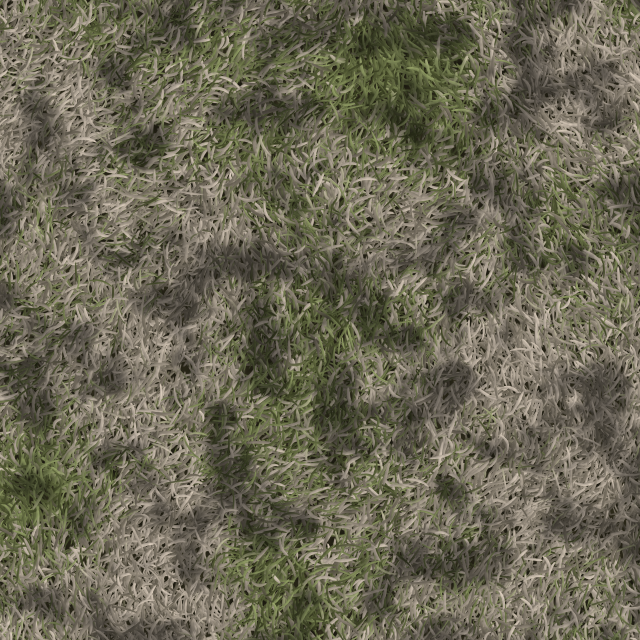
A WebGL 1 fragment shader for this texture:

```glsl
precision highp float;

uniform vec2 u_resolution;

#define LAYERS 18
#define CELLS 40.0
#define BLADE_WIDTH 0.078
#define BLADE_SOFTNESS 0.045
#define BEND 0.5
#define LEAN_FLOW 2.4
#define LEAN_SPREAD 1.7
#define DRYNESS 0.56

const vec3 SOIL = vec3(0.14, 0.13, 0.08);
const vec3 STRAW_DARK = vec3(0.28, 0.26, 0.21);
const vec3 STRAW_PALE = vec3(0.71, 0.665, 0.61);
const vec3 GREEN_DARK = vec3(0.15, 0.165, 0.07);
const vec3 GREEN_PALE = vec3(0.49, 0.53, 0.34);

float hash(vec2 p) {
  vec3 h = fract(vec3(p.xyx) * 0.1031);
  h += dot(h, h.yzx + 33.33);
  return fract((h.x + h.y) * h.z);
}

vec4 hash4(vec2 p) {
  vec4 h = fract(p.xyxy * vec4(0.1031, 0.1030, 0.0973, 0.1099));
  h += dot(h, h.wzxy + 33.33);
  return fract((h.xxyz + h.yzzw) * h.zywx);
}

float noise(vec2 p) {
  vec2 i = floor(p);
  vec2 f = fract(p);
  f = f * f * (3.0 - 2.0 * f);
  return mix(mix(hash(i), hash(i + vec2(1.0, 0.0)), f.x),
             mix(hash(i + vec2(0.0, 1.0)), hash(i + vec2(1.0, 1.0)), f.x), f.y);
}

float fbm(vec2 p) {
  float sum = 0.0;
  float weight = 0.5;
  for (int i = 0; i < 4; i++) {
    sum += weight * noise(p);
    p = mat2(1.6, 1.2, -1.2, 1.6) * p + 7.3;
    weight *= 0.5;
  }
  return sum / 0.9375;
}

// Curved tapering blade: x = coverage, y = position across, z = position along
vec3 blade(vec2 q, float angle, float halfLength, float bend, float width) {
  vec2 axis = vec2(sin(angle), cos(angle));
  float along = dot(q, axis) / halfLength;
  float across = dot(q, vec2(axis.y, -axis.x)) - bend * along * along;
  float taper = width * (1.0 - 0.6 * along * along);
  float side = 1.0 - smoothstep(-BLADE_SOFTNESS, BLADE_SOFTNESS, abs(across) - taper);
  float ends = 1.0 - smoothstep(0.75, 1.0, abs(along));
  return vec3(side * ends, clamp(across / width, -1.0, 1.0), along);
}

void main() {
  vec2 uv = gl_FragCoord.xy / min(u_resolution.x, u_resolution.y);

  // Patches of dry and living grass, direction of growth, shaded hollows
  float dryPatch = DRYNESS + 1.3 * (fbm(uv * 5.0 + 3.7) - 0.5);
  float flow = (noise(uv * 4.5 + 21.0) - 0.5) * LEAN_FLOW + 0.15;
  float hollow = smoothstep(0.25, 0.6, fbm(uv * 17.0 + 40.0));
  float light = mix(0.6, 1.06, hollow);

  vec3 color = SOIL * (0.7 + 0.6 * noise(uv * 90.0));

  // Blades stacked from the shaded floor to the lit top
  for (int layer = 0; layer < LAYERS; layer++) {
    float level = float(layer);
    float height = level / float(LAYERS - 1);
    vec2 p = uv * CELLS + level * vec2(0.37, 0.71) + 5.0;
    vec2 cell = floor(p);
    for (int y = -1; y <= 1; y++) {
      for (int x = -1; x <= 1; x++) {
        vec2 id = cell + vec2(float(x), float(y));
        vec4 shape = hash4(id + level * 61.7);
        vec4 look = hash4(id + level * 37.3 + 211.0);

        float angle = flow + (shape.z + look.w - 1.0) * LEAN_SPREAD;
        float halfLength = mix(0.4, 0.92, shape.w);
        float bend = (look.x - 0.5) * BEND;
        float width = BLADE_WIDTH * mix(0.65, 1.3, look.y);
        vec3 b = blade(p - id - shape.xy, angle, halfLength, bend, width);

        float tone = 0.78 * look.z + 0.28 * height;
        float dry = smoothstep(-0.12, 0.12, dryPatch - 0.5 + (look.y - 0.5) * 0.6);
        vec3 tint = mix(mix(GREEN_DARK, GREEN_PALE, tone),
                        mix(STRAW_DARK, STRAW_PALE, tone), dry);
        tint *= 1.0 + 0.1 * b.y + 0.08 * b.z;
        color = mix(color, tint * light, b.x);
      }
    }
  }

  // Fine uneven grain
  color *= 0.94 + 0.12 * noise(uv * 230.0);
  gl_FragColor = vec4(clamp(color, 0.0, 1.0), 1.0);
}
```
